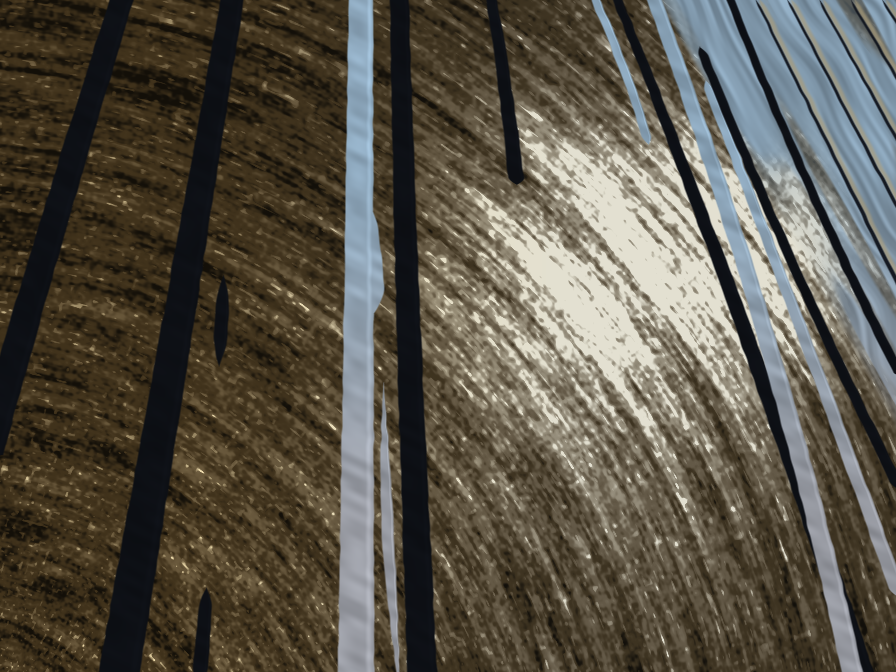
A Shadertoy shader for this texture:

```glsl
// Brushed gold paint combed into concentric grooves, lit by a soft glow.
// Polar noise makes the grooves; tapered curved strokes lay dark and pale
// paint on top, with a pale blue streaked film in the upper right corner.

float hash(vec2 p) {
    vec3 q = fract(vec3(p.xyx) * 0.1031);
    q += dot(q, q.yzx + 33.33);
    return fract((q.x + q.y) * q.z);
}

float noise(vec2 p) {
    vec2 i = floor(p), f = fract(p);
    f = f * f * (3.0 - 2.0 * f);
    return mix(mix(hash(i), hash(i + vec2(1, 0)), f.x),
               mix(hash(i + vec2(0, 1)), hash(i + vec2(1, 1)), f.x), f.y);
}

float glow(vec2 p, vec2 center, vec2 radius) {
    vec2 q = (p - center) / radius;
    return exp(-dot(q, q));
}

// Radius and angle around the comb center, slightly warped
vec2 combCoords(vec2 p, vec2 center) {
    vec2 q = p - center;
    return vec2(length(q) + 0.010 * noise(p * 5.0), atan(q.y, q.x));
}

// Combed ridges, from -1 to 1
float grooves(vec2 c) {
    float n = 0.30 * noise(vec2(c.x * 48.0, c.y * 4.0))
            + 0.42 * noise(vec2(c.x * 105.0, c.y * 7.0 + 7.0))
            + 0.28 * noise(vec2(c.x * 210.0, c.y * 22.0));
    return clamp((n - 0.5) * 3.6, -1.0, 1.0);
}

vec3 goldRamp(float tone, float warmth) {
    vec3 c = mix(vec3(0.07, 0.06, 0.04), vec3(0.24, 0.20, 0.13), smoothstep(0.0, 0.2, tone));
    c = mix(c, vec3(0.39, 0.35, 0.28), smoothstep(0.2, 0.40, tone));
    c = mix(c, vec3(0.58, 0.55, 0.48), smoothstep(0.40, 0.60, tone));
    c = mix(c, vec3(0.89, 0.88, 0.82), smoothstep(0.60, 0.80, tone));
    return c * mix(vec3(1.0), vec3(1.05, 0.98, 0.82), warmth);
}

vec3 goldSurface(vec2 p) {
    float tone = 0.15 + 0.48 * glow(p, vec2(0.98, 0.63), vec2(0.25, 0.22))
               + 0.29 * glow(p, vec2(0.86, 0.42), vec2(0.36, 0.44))
               + 0.20 * glow(p, vec2(1.20, 0.62), vec2(0.12, 0.22))
               + 0.08 * glow(p, vec2(0.35, 0.15), vec2(0.3, 0.25));
    vec2 c = combCoords(p, vec2(-0.12, -0.30));
    float ridge = grooves(c);
    // Rough grain stretched along the grooves
    float grain = noise(vec2(c.x * 260.0, c.y * 110.0)) + noise(p * 170.0) - 1.0;
    tone += ridge * (0.08 + 0.36 * tone) + grain * (0.07 + 0.32 * tone);
    float glint = smoothstep(0.72, 0.95, noise(vec2(c.x * 210.0, c.y * 95.0) + 40.0));
    tone += glint * (0.16 + 0.22 * max(ridge, 0.0));
    return goldRamp(tone, 1.0 - smoothstep(0.2, 0.9, p.x));
}

// Distance to a bent stroke (x) and position across it, -1 to 1 (y)
vec2 stroke(vec2 p, vec2 top, vec2 bottom, vec2 halfWidth, float bend, float taper) {
    float t = clamp((top.y - p.y) / (top.y - bottom.y), 0.0, 1.0);
    float ends = sqrt(smoothstep(0.0, taper, t) * smoothstep(0.0, taper, 1.0 - t));
    float w = mix(halfWidth.x, halfWidth.y, t) * ends;
    float side = p.x - mix(top.x, bottom.x, t) - bend * 4.0 * t * (1.0 - t);
    side += 0.002 * (noise(p * vec2(20.0, 60.0)) - 0.5);
    float d = max(abs(side) - w, max(p.y - top.y, bottom.y - p.y));
    return vec2(d, clamp(side / max(w, 0.001), -1.0, 1.0));
}

float cover(float d, float aa) { return 1.0 - smoothstep(-aa, aa, d); }

// Glossy paint with slanted ripples and a lit right rim
vec3 paint(vec3 base, vec2 s, vec3 ink, vec2 p, float aa) {
    float ripple = noise(vec2(p.x * 35.0 + p.y * 75.0, p.x * 30.0)) - 0.5;
    float rim = smoothstep(0.45, 0.7, s.y) * (1.0 - smoothstep(0.7, 0.95, s.y));
    vec3 c = ink * (1.0 + 0.22 * ripple + 0.12 * rim);
    return mix(base, c, cover(s.x, aa));
}

// Pale streaked film right of a slanted edge
vec3 paleFilm(vec3 base, vec2 p, vec3 pale) {
    float u = p.x - 0.985 - 0.567 * (1.0 - p.y);
    float streak = noise(vec2(u * 45.0, p.y * 3.0));
    float swirl = noise(vec2(u * 130.0 + 7.0 * noise(p * 9.0), p.y * 9.0));
    float mask = smoothstep(-0.005, 0.020, u + 0.03 * (streak - 0.5));
    mask *= 1.0 - 0.55 * smoothstep(0.76, 0.88, streak);
    mask *= 1.0 - 0.75 * glow(p, vec2(1.19, 0.62), vec2(0.05, 0.12));
    return mix(base, pale * (0.78 + 0.34 * swirl), mask);
}

void mainImage(out vec4 fragColor, in vec2 fragCoord) {
    vec2 p = fragCoord / iResolution.y;
    p.x += 0.5 * (4.0 / 3.0 - iResolution.x / iResolution.y);
    float aa = 1.2 / iResolution.y;
    vec3 dark = vec3(0.05, 0.06, 0.08);
    vec3 pale = mix(vec3(0.58, 0.59, 0.62), vec3(0.53, 0.63, 0.71), smoothstep(0.2, 0.8, p.y));
    vec3 col = paleFilm(goldSurface(p), p, pale);

    // Fine dark lines in the film, each with a gold gap beside it
    for (int i = 0; i < 5; i++) {
        float k = float(i);
        vec2 top = vec2(1.125 + 0.047 * k, 1.0);
        vec2 end = top + vec2(0.30 + 0.018 * k, -0.6);
        vec2 gap = stroke(p - vec2(0.006, 0.0), top, end, vec2(0.004), 0.0, 0.02);
        col = mix(col, vec3(0.66, 0.61, 0.48), 0.7 * cover(gap.x, aa * 2.0));
        col = paint(col, stroke(p, top, end, vec2(0.002, 0.004), 0.0, 0.02), dark * 1.6, p, aa);
    }

    // Long slanted strokes on the right
    col = paint(col, stroke(p, vec2(1.083, 1.01), vec2(1.34, 0.44), vec2(0.006, 0.008), -0.008, 0.01), dark, p, aa);
    col = paint(col, stroke(p, vec2(1.050, 0.88), vec2(1.34, 0.11), vec2(0.007, 0.012), 0.003, 0.02), pale, p, aa);
    col = paint(col, stroke(p, vec2(1.042, 0.93), vec2(1.34, 0.27), vec2(0.007, 0.009), -0.008, 0.02), dark, p, aa);
    col = paint(col, stroke(p, vec2(0.915, 1.01), vec2(1.287, -0.01), vec2(0.007, 0.017), 0.010, 0.005), dark, p, aa);
    col = paint(col, stroke(p, vec2(0.970, 1.01), vec2(1.270, -0.01), vec2(0.011, 0.016), 0.020, 0.005), pale, p, aa);
    col = paint(col, stroke(p, vec2(0.882, 1.01), vec2(0.966, 0.785), vec2(0.007), 0.004, 0.06), pale, p, aa);

    // Pale vertical band with a swollen right edge, and a sliver beside it
    vec2 band = stroke(p, vec2(0.537, 1.01), vec2(0.530, -0.01), vec2(0.018, 0.027), 0.0, 0.003);
    vec2 swell = stroke(p, vec2(0.546, 0.71), vec2(0.549, 0.525), vec2(0.012, 0.028), 0.0, 0.3);
    col = paint(col, vec2(min(band.x, swell.x), band.y), pale * 1.04, p, aa);
    col = paint(col, stroke(p, vec2(0.571, 0.43), vec2(0.597, -0.04), vec2(0.010, 0.008), -0.006, 0.5), pale, p, aa);

    // Dark strokes on the left and center
    col = paint(col, stroke(p, vec2(0.184, 1.01), vec2(-0.02, 0.32), vec2(0.018, 0.024), -0.003, 0.005), dark, p, aa);
    col = paint(col, stroke(p, vec2(0.347, 1.01), vec2(0.176, -0.01), vec2(0.017, 0.031), 0.0, 0.003), dark, p, aa);
    col = paint(col, stroke(p, vec2(0.594, 1.01), vec2(0.629, -0.01), vec2(0.014, 0.022), -0.003, 0.003), dark, p, aa);
    col = paint(col, stroke(p, vec2(0.730, 1.01), vec2(0.769, 0.725), vec2(0.008, 0.012), 0.002, 0.04), dark, p, aa);
    col = paint(col, stroke(p, vec2(0.333, 0.59), vec2(0.326, 0.455), vec2(0.010), 0.0, 0.35), dark, p, aa);
    col = paint(col, stroke(p, vec2(0.307, 0.125), vec2(0.297, -0.02), vec2(0.009, 0.012), 0.0, 0.2), dark, p, aa);

    fragColor = vec4(clamp(col, 0.0, 1.0), 1.0);
}
```
